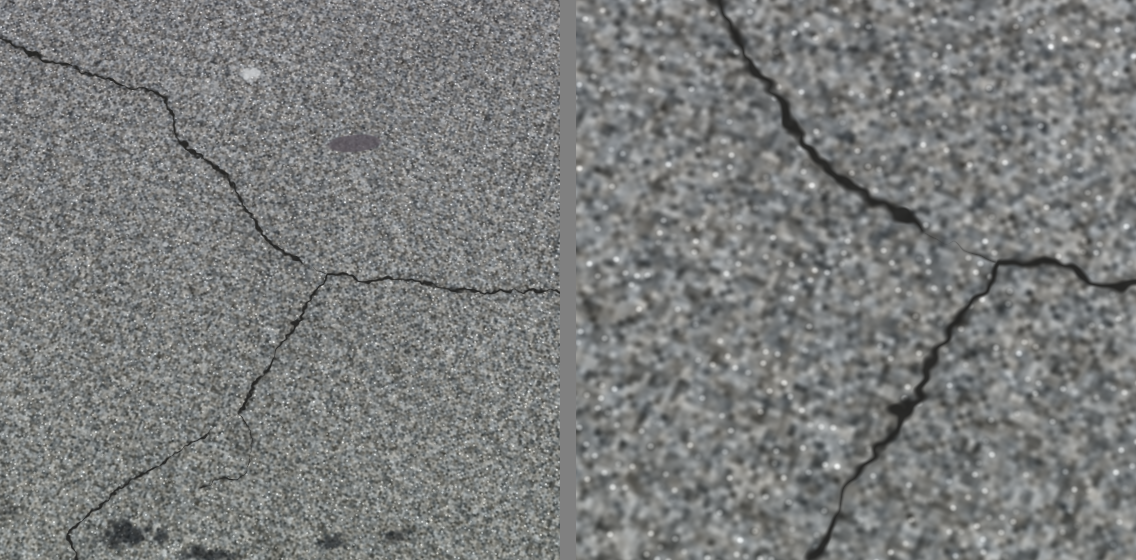
Left, the full canvas; right, a detail of the centre.
A WebGL 1 fragment shader for this texture:

```glsl
precision highp float;
// Weathered grey asphalt with branching cracks, dark stains and pale flecks.

uniform vec2 u_resolution;

#define GRAIN_SCALE 232.0
#define GRAIN_CONTRAST 0.31
#define GRIT_CONTRAST 0.22
#define CLUMP_CONTRAST 0.075
#define FLECK_BRIGHTNESS 0.25
#define TINT_AMOUNT 0.03
#define CRACK_WIDTH 0.0026
#define CRACK_WANDER 0.012
#define ASPHALT_COLOR vec3(0.493, 0.495, 0.491)
#define CRACK_COLOR vec3(0.13, 0.13, 0.125)
#define STAIN_COLOR vec3(0.19, 0.20, 0.21)
#define PATCH_COLOR vec3(0.37, 0.35, 0.375)

float hash(vec2 p) {
  return fract(sin(dot(p, vec2(127.1, 311.7))) * 43758.5453);
}

// Smooth value noise, centred on zero
float noise(vec2 p) {
  vec2 cell = floor(p);
  vec2 f = fract(p);
  f = f * f * (3.0 - 2.0 * f);
  float low = mix(hash(cell), hash(cell + vec2(1.0, 0.0)), f.x);
  float high = mix(hash(cell + vec2(0.0, 1.0)), hash(cell + 1.0), f.x);
  return mix(low, high, f.y) - 0.5;
}

vec2 rotate(vec2 p, float angle) {
  float c = cos(angle), s = sin(angle);
  return vec2(c * p.x - s * p.y, s * p.x + c * p.y);
}

float segment(vec2 p, vec2 a, vec2 b) {
  vec2 ab = b - a;
  return length(p - a - ab * clamp(dot(p - a, ab) / dot(ab, ab), 0.0, 1.0));
}

// Distance to three linked segments
float chain(vec2 p, vec2 a, vec2 b, vec2 c, vec2 d) {
  return min(segment(p, a, b), min(segment(p, b, c), segment(p, c, d)));
}

// Ragged elliptical spot with a soft rim
float blot(vec2 p, vec2 center, vec2 radius, float ragged) {
  float d = length((p - center) / radius);
  d += ragged * (noise(p * 45.0) + 0.9 * noise(p * 130.0));
  return 1.0 - smoothstep(0.4, 1.4, d);
}

// Sparse round chips, one candidate per cell
float flecks(vec2 p) {
  vec2 cell = floor(p);
  vec2 center = 0.35 + 0.3 * vec2(hash(cell + 3.0), hash(cell + 9.0));
  float strength = smoothstep(0.72, 1.0, hash(cell + 21.0));
  return strength * (1.0 - smoothstep(0.08, 0.38, length(fract(p) - center)));
}

// Stone grain, finer towards the far upper edge
vec3 asphalt(vec2 uv) {
  vec2 ground = (uv - vec2(0.5, 0.0)) * (1.0 + 0.15 * uv.y);
  float shade = GRAIN_CONTRAST * noise(rotate(ground, 0.4) * GRAIN_SCALE);
  shade += GRIT_CONTRAST * noise(rotate(ground, 1.1) * GRAIN_SCALE * 0.83 + 31.0);
  shade += CLUMP_CONTRAST * noise(rotate(ground, 0.8) * GRAIN_SCALE * 0.45 + 67.0);
  shade += 0.03 * noise(ground * 38.0) + 0.03 * noise(ground * 5.0);
  shade += FLECK_BRIGHTNESS * flecks(rotate(ground, 0.25) * GRAIN_SCALE * 0.55);
  float tint = TINT_AMOUNT * noise(rotate(ground, 0.7) * GRAIN_SCALE * 0.5 + 53.0);
  vec3 farTint = mix(vec3(-0.004, 0.006, -0.004), vec3(-0.01, -0.012, 0.0), uv.y);
  return ASPHALT_COLOR + shade + tint * vec3(1.0, 0.1, -1.0) + farTint;
}

// Signed distance to the crack network
float cracks(vec2 uv) {
  vec2 p = uv;
  p += CRACK_WANDER * vec2(noise(uv * 26.0), noise(uv * 26.0 + 19.0));
  p += 0.65 * CRACK_WANDER * vec2(noise(uv * 75.0 + 7.0), noise(uv * 75.0 + 43.0));
  p += 0.4 * CRACK_WANDER * vec2(noise(uv * 170.0 + 5.0), noise(uv * 170.0 + 61.0));
  vec2 elbow = vec2(0.295, 0.83);
  vec2 bend = vec2(0.41, 0.68);
  vec2 junction = vec2(0.585, 0.507);
  vec2 fork = vec2(0.43, 0.26);
  float upper = chain(p, vec2(-0.02, 0.937), vec2(0.13, 0.878), elbow, vec2(0.318, 0.755));
  upper = min(upper, chain(p, vec2(0.318, 0.755), bend, vec2(0.47, 0.58), vec2(0.535, 0.532)));
  float right = chain(p, junction, vec2(0.70, 0.497), vec2(0.85, 0.481), vec2(1.02, 0.475));
  float lower = chain(p, junction, vec2(0.54, 0.445), vec2(0.48, 0.34), fork);
  float left = chain(p, vec2(0.37, 0.222), vec2(0.23, 0.14), vec2(0.12, 0.045), vec2(0.14, -0.02));
  float spur = chain(p, fork, vec2(0.452, 0.21), vec2(0.438, 0.155), vec2(0.35, 0.127));
  float hairline = min(segment(p, bend + vec2(0.125, -0.148), junction),
                       segment(p, fork, vec2(0.37, 0.222)));
  float d = min(min(upper, lower), min(right, left) + 0.0004);
  d = min(d, min(spur + 0.0012, hairline + 0.0024));
  return d - CRACK_WIDTH * (0.95 + 1.5 * noise(uv * 85.0 + 11.0));
}

void main() {
  vec2 uv = gl_FragCoord.xy / u_resolution;
  vec3 color = asphalt(uv);

  // Smooth oval patch and chalky marks
  vec2 oval = rotate(uv - vec2(0.633, 0.744), -0.08);
  float patchMask = 1.0 - smoothstep(0.85, 1.1, length(oval / vec2(0.049, 0.0155)));
  color = mix(color, PATCH_COLOR + 0.12 * (color - ASPHALT_COLOR), 0.92 * patchMask);
  float chalk = blot(uv, vec2(0.45, 0.87), vec2(0.02, 0.012), 0.9);
  chalk += 0.35 * blot(uv, vec2(0.373, 0.843), vec2(0.026, 0.014), 0.9);
  chalk += 0.6 * blot(uv, vec2(0.803, 0.371), vec2(0.012, 0.006), 0.8);
  color = mix(color, vec3(0.82, 0.83, 0.84), 0.8 * chalk);

  // Oily stains near the lower edge
  float stain = blot(uv, vec2(0.235, 0.043), vec2(0.046, 0.022), 1.0);
  stain = max(stain, blot(uv, vec2(0.37, 0.008), vec2(0.045, 0.015), 1.0));
  stain = max(stain, blot(uv, vec2(0.595, 0.035), vec2(0.028, 0.016), 1.0));
  stain = max(stain, 0.8 * blot(uv, vec2(0.705, 0.042), vec2(0.03, 0.012), 1.0));
  stain = max(stain, 0.5 * blot(uv, vec2(0.02, 0.09), vec2(0.03, 0.012), 1.0));
  color = mix(color, STAIN_COLOR + 0.3 * (color - ASPHALT_COLOR), 0.9 * stain);

  // Cracks with a faint worn shadow
  float d = cracks(uv);
  float edge = max(0.0022, 1.0 / u_resolution.y);
  color *= 1.0 - 0.1 * (1.0 - smoothstep(0.0, 0.007, d));
  color = mix(color, CRACK_COLOR, 0.92 * (1.0 - smoothstep(-edge, edge, d)));
  gl_FragColor = vec4(clamp(color, 0.0, 1.0), 1.0);
}
```
